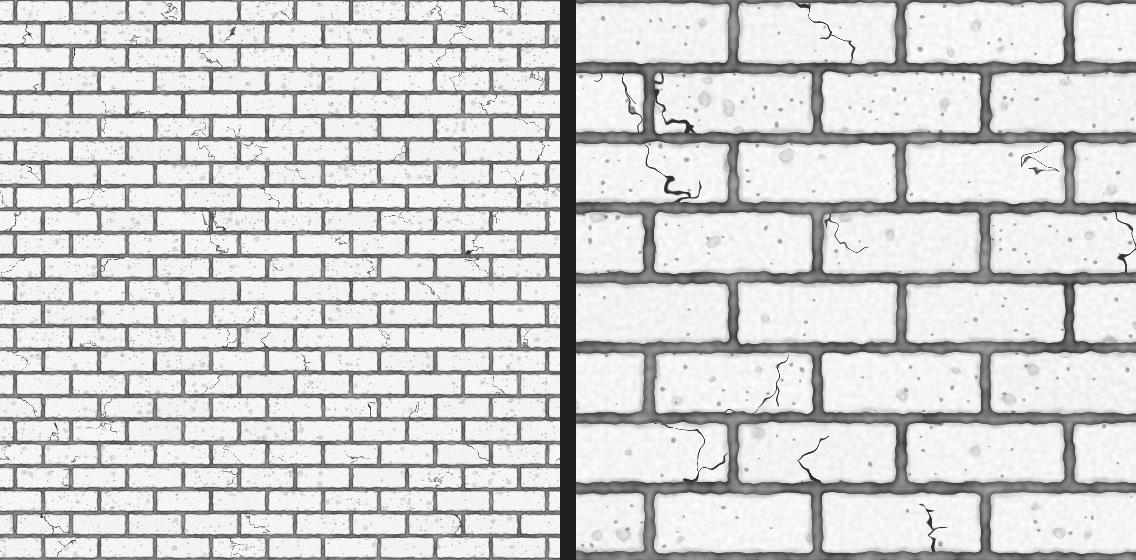
Left, the full canvas; right, a detail of the centre.
Reproduce this texture procedurally as a WebGL 2 fragment shader.

```glsl
#version 300 es
precision highp float;

#define COLS 10.0
#define ROWS 24.0
#define HALF_GAP 0.076
#define CORNER 0.07
#define ROUGHNESS 0.05
#define CRACK_SHARE 0.32
#define CRACK_WIDTH 0.055
#define PIT_SHARE 0.30
#define CHIP_SHARE 0.17
#define PAINT 0.957
#define MORTAR 0.53
#define SHADOW 0.30

uniform vec2 u_resolution;
out vec4 fragColor;

vec2 hash2(vec2 p) {
    vec3 q = fract((p.xyx + 17.0) * vec3(0.1031, 0.1030, 0.0973));
    q += dot(q, q.yzx + 33.33);
    return fract((q.xx + q.yz) * q.zy);
}

float corner(vec2 cell, vec2 offset, vec2 f, float period) {
    float angle = 6.2832 * hash2(mod(cell + offset, period)).x;
    return dot(vec2(cos(angle), sin(angle)), f - offset);
}

// Gradient noise that wraps over the unit square
float noise(vec2 uv, float period) {
    vec2 p = uv * period, cell = floor(p), f = p - cell;
    vec2 s = f * f * f * (f * (f * 6.0 - 15.0) + 10.0);
    float low = mix(corner(cell, vec2(0, 0), f, period), corner(cell, vec2(1, 0), f, period), s.x);
    float high = mix(corner(cell, vec2(0, 1), f, period), corner(cell, vec2(1, 1), f, period), s.x);
    return mix(low, high, s.y);
}

float roundBox(vec2 p, vec2 halfSize, float radius) {
    vec2 q = abs(p) - halfSize + radius;
    return length(max(q, 0.0)) + min(max(q.x, q.y), 0.0) - radius;
}

// Signed distance to sparse random spots, in row heights
float spots(vec2 uv, float period, float share, float size) {
    vec2 p = uv * period, cell = mod(floor(p), period);
    vec2 place = hash2(cell + 71.0), kind = hash2(cell + 205.0);
    float radius = size * mix(0.35, 1.0, kind.y);
    vec2 offset = fract(p) - mix(vec2(size), vec2(1.0 - size), place);
    float d = length(offset * vec2(1.0, mix(0.8, 1.5, place.x))) - radius;
    return (kind.x < share ? d : 1.0) * ROWS / period;
}

// Coverage of a branching crack that starts on a long edge of the brick
float crack(vec2 p, vec2 id, float bulge, float px) {
    vec2 start = (hash2(id + 31.0) - 0.5) * vec2(2.2, 1.0);
    start.y = start.y < 0.0 ? -0.46 : 0.46;
    float inward = -sign(start.y);
    float heavy = hash2(id + 57.0).x;
    float cover = 0.0;
    for (int i = 0; i < 4; i++) {
        vec2 r = hash2(id + 83.0 + 19.0 * float(i));
        vec2 end = start + vec2((r.x - 0.5) * 1.3, inward * (r.y * 0.75 - 0.12));
        end = clamp(end, vec2(-1.12, -0.46), vec2(1.12, 0.46));
        vec2 along = end - start;
        float t = clamp(dot(p - start, along) / max(dot(along, along), 0.001), 0.0, 1.0);
        float taper = (1.0 - 0.7 * t) / (1.0 + 0.6 * float(i));
        float width = 0.007 + CRACK_WIDTH * heavy * heavy * taper * bulge;
        float d = length(p - start - along * t);
        cover = max(cover, clamp((width - d) / px + 0.5, 0.0, 1.0));
        start = i == 1 ? mix(start, end, 0.4) : end;
    }
    return cover;
}

void main() {
    vec2 uv = gl_FragCoord.xy / u_resolution;
    float px = ROWS / u_resolution.y;

    // Running bond: every other row shifts by half a brick
    float y = uv.y * ROWS - 0.03;
    float row = mod(floor(y), ROWS);
    float x = uv.x * COLS - 0.27 - 0.5 * (1.0 - mod(row, 2.0));
    vec2 id = vec2(mod(floor(x), COLS), row);
    vec2 brickSize = vec2(ROWS / COLS, 1.0);
    vec2 p = (fract(vec2(x, y)) - 0.5) * brickSize;
    vec2 look = hash2(id + 11.0);

    // Shared noise layers
    float broad = noise(uv, 36.0);
    float medium = noise(uv, 90.0);
    float fine = noise(uv, 190.0);
    float grain = noise(uv, 300.0);

    // Uneven brick outline
    vec2 halfSize = brickSize * 0.5 - HALF_GAP - 0.016 * (hash2(id + 5.0) - 0.5);
    float edge = roundBox(p, halfSize, CORNER) + ROUGHNESS * (0.7 * medium + 0.45 * fine);
    float brick = 1.0 - smoothstep(-0.6 * px, 0.6 * px, edge);

    // Mortar, darkest beside the bricks and below them
    float depth = smoothstep(-0.01, 0.085, edge);
    float mortar = mix(SHADOW, MORTAR, depth) + 0.16 * broad + 0.09 * medium + 0.07 * fine;
    mortar -= 0.06 * smoothstep(0.40, 0.47, -p.y) * (0.5 + medium);

    // Painted face with worn rims
    float face = PAINT + 0.045 * grain + 0.02 * fine + 0.012 * (look.x - 0.5);
    float wear = smoothstep(-0.075 - 0.06 * broad, 0.0, edge);
    face -= wear * (0.15 + 0.12 * medium);

    // Chips and small pits, denser on some bricks
    float chip = spots(uv, 62.0, CHIP_SHARE * (0.4 + 1.3 * look.y), 0.27) + 0.09 * fine + 0.05 * medium;
    float chipFill = 1.0 - smoothstep(-px, px, chip);
    float chipRim = 1.0 - smoothstep(0.0, 0.035 + px, abs(chip));
    face -= chipFill * (0.09 + 0.14 * grain) + chipRim * 0.10 * smoothstep(-0.3, 0.3, fine);
    float pit = spots(uv, 144.0, PIT_SHARE * mix(0.25, 1.0, look.y * look.y), 0.2);
    face -= 0.30 * (1.0 - smoothstep(-px, px, pit + 0.02 * grain));

    // Jagged cracks on a share of the bricks
    vec2 bend = vec2(noise(uv + 0.37, 64.0), noise(uv + 0.71, 64.0)) * 0.24;
    bend += vec2(noise(uv + 0.13, 150.0), noise(uv + 0.59, 150.0)) * 0.10;
    float bulge = clamp(0.55 + 1.5 * medium + 0.8 * fine, 0.05, 1.5);
    float cracked = step(hash2(id + 131.0).x, CRACK_SHARE);
    face = mix(face, 0.13, cracked * 0.92 * crack(p + bend, id, bulge, px));

    fragColor = vec4(vec3(clamp(mix(mortar, face, brick), 0.0, 1.0)), 1.0);
}
```
